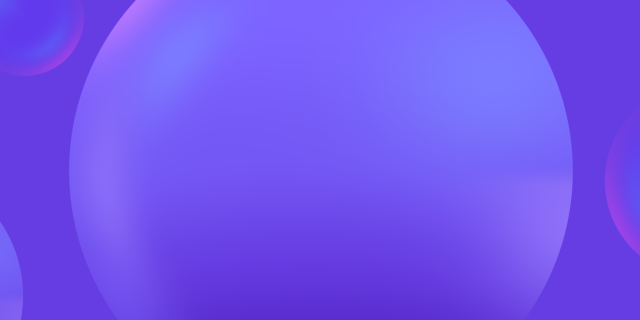
Write a WebGL 1 fragment shader that draws this background.

```glsl
precision highp float;
// Glossy violet spheres with soft blue and pink sheen on a flat purple backdrop.

uniform vec2 u_resolution;

// Spheres: centre x, centre y, radius, in units of canvas height
const vec3 MAIN_ORB   = vec3(1.003, 0.466, 0.787);
const vec3 CORNER_ORB = vec3(-0.339, 0.076, 0.411);
const vec3 TOP_BUBBLE = vec3(0.078, 0.948, 0.185);
const vec3 SIDE_BUBBLE = vec3(2.195, 0.435, 0.305);

const vec3 BACKDROP = vec3(0.400, 0.240, 0.890);
const vec3 DEEP     = vec3(0.340, 0.165, 0.800);
const vec3 INDIGO   = vec3(0.400, 0.235, 0.885);
const vec3 VIOLET   = vec3(0.455, 0.345, 0.960);
const vec3 BRIGHT   = vec3(0.490, 0.385, 1.000);
const vec3 BLUE     = vec3(0.480, 0.490, 1.000);
const vec3 LILAC    = vec3(0.565, 0.450, 0.975);
const vec3 PINK     = vec3(0.760, 0.480, 0.990);
const vec3 CORE     = vec3(0.385, 0.225, 0.930);
const vec3 CRESCENT = vec3(0.365, 0.360, 0.960);
const vec3 MAGENTA  = vec3(0.660, 0.270, 0.910);

// Soft elliptical spot
float glow(vec2 p, vec2 centre, vec2 size) {
  vec2 d = (p - centre) / size;
  return exp(-dot(d, d));
}

// Soft arc around the origin, strongest towards the given angle in degrees
float arc(vec2 p, float radius, float width, float angle, float spread) {
  float a = radians(angle);
  float r = length(p);
  float d = (r - radius) / width;
  float facing = dot(p / max(r, 0.001), vec2(cos(a), sin(a)));
  return exp(-d * d - (1.0 - facing) / spread);
}

// Sphere coordinates: the rim lies at length 1
vec2 local(vec2 p, vec3 orb) {
  return (p - orb.xy) / orb.z;
}

// Antialiased disc coverage
float disc(vec2 p, vec3 orb) {
  float edge = 0.75 / u_resolution.y;
  return 1.0 - smoothstep(-edge, edge, length(p - orb.xy) - orb.z);
}

// Large sphere: dark belly, blue shoulders, lilac flanks
vec3 shadeOrb(vec2 q) {
  float h = q.y + 0.14 * q.x * q.x;
  vec3 col = mix(DEEP, INDIGO, smoothstep(-0.68, -0.32, h));
  col = mix(col, VIOLET, smoothstep(-0.42, 0.10, h));
  col = mix(col, BRIGHT, smoothstep(0.05, 0.65, h));

  // Blue light from the upper right and its cut-off lilac reflection
  col = mix(col, BLUE, 0.95 * glow(q, vec2(0.68, 0.38), vec2(0.46, 0.36)));
  float below = smoothstep(0.03, -0.07, q.y);
  col = mix(col, LILAC, 0.9 * below * glow(q, vec2(1.0, -0.20), vec2(0.33, 0.38)));

  // Bent streaks along the left side
  col = mix(col, BLUE, 0.9 * arc(q, 0.73, 0.12, 141.0, 0.07));
  col = mix(col, LILAC, 0.75 * arc(q, 0.86, 0.11, 185.0, 0.11));
  col = mix(col, VIOLET, 0.6 * arc(q, 0.96, 0.14, 212.0, 0.06));
  return mix(col, PINK, 0.85 * arc(q, 1.02, 0.11, 138.0, 0.035));
}

// Small bubble: blue crescent within a magenta rim facing the given angle
vec3 shadeBubble(vec2 q, float angle) {
  vec3 col = mix(BACKDROP, CORE, 1.0 - smoothstep(0.6, 1.0, length(q)));
  col = mix(col, CRESCENT, 0.75 * arc(q, 0.66, 0.17, angle, 0.35));
  col = mix(col, CRESCENT, 0.75 * arc(q, 0.55, 0.35, angle + 195.0, 0.25));
  return mix(col, MAGENTA, 0.75 * arc(q, 1.0, 0.17, angle, 0.30));
}

void main() {
  vec2 p = gl_FragCoord.xy / u_resolution.y;
  vec3 col = BACKDROP;

  // Large spheres, the corner one slightly muted
  col = mix(col, shadeOrb(local(p, MAIN_ORB)), disc(p, MAIN_ORB));
  vec3 corner = mix(BACKDROP, shadeOrb(local(p, CORNER_ORB)), 0.7);
  col = mix(col, corner, disc(p, CORNER_ORB));

  // Small bubbles
  col = mix(col, shadeBubble(local(p, TOP_BUBBLE), -48.0), disc(p, TOP_BUBBLE));
  col = mix(col, shadeBubble(local(p, SIDE_BUBBLE), 208.0), disc(p, SIDE_BUBBLE));

  gl_FragColor = vec4(col, 1.0);
}
```
